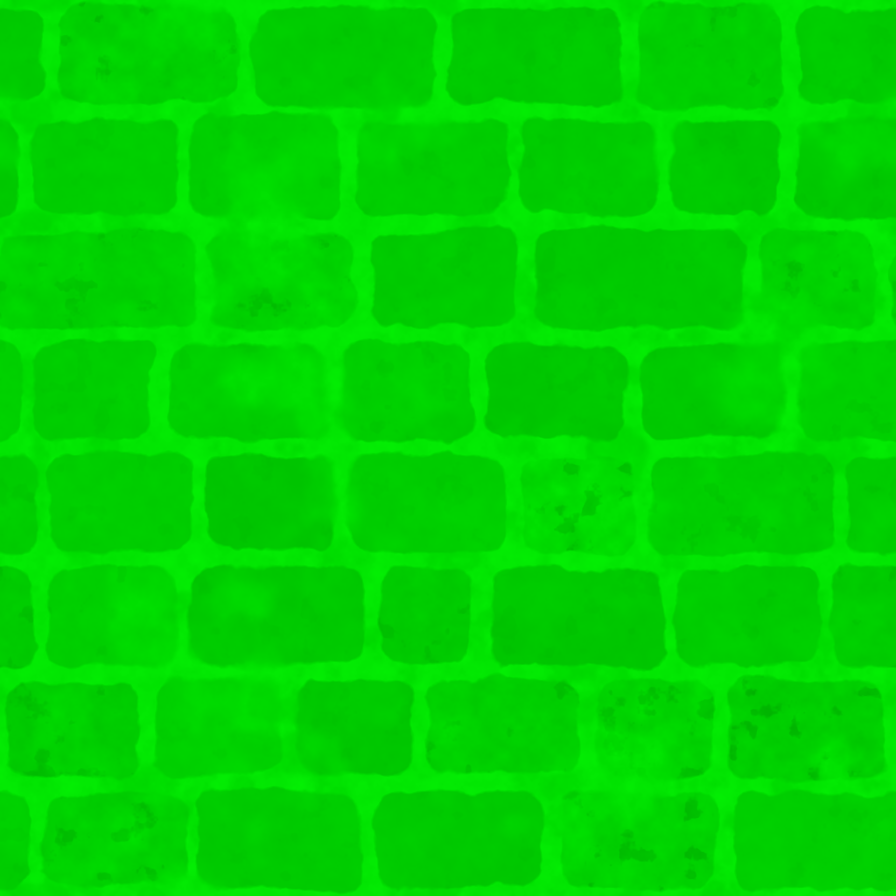
Reproduce this texture procedurally as a WebGL 1 fragment shader.

```glsl
precision highp float;

uniform vec2 u_resolution;

const float ROWS = 8.0;
const float JOINT_JITTER = 0.38;
const float CORNER_RADIUS = 0.021;

float hash(vec2 p) {
  vec3 q = fract(p.xyx * 0.1031);
  q += dot(q, q.yzx + 33.33);
  return fract((q.x + q.y) * q.z);
}

// Value noise that wraps after the given number of cells
float tileNoise(vec2 uv, float period, float seed) {
  vec2 p = uv * period;
  vec2 cell = floor(p);
  vec2 f = p - cell;
  f = f * f * (3.0 - 2.0 * f);
  vec2 a = mod(cell, period) + seed;
  vec2 b = mod(cell + 1.0, period) + seed;
  return mix(mix(hash(a), hash(vec2(b.x, a.y)), f.x),
             mix(hash(vec2(a.x, b.y)), hash(b), f.x), f.y);
}

float fbm(vec2 uv, float period, float seed) {
  float sum = 0.0;
  float amplitude = 0.5;
  for (int i = 0; i < 4; i++) {
    sum += amplitude * tileNoise(uv, period, seed);
    period *= 2.0;
    seed += 17.0;
    amplitude *= 0.5;
  }
  return sum / 0.9375;
}

float rowValue(vec4 lower, vec4 upper, float row) {
  float isUpper = step(3.5, row);
  vec4 chosen = step(abs(vec4(0.0, 1.0, 2.0, 3.0) - row + 4.0 * isUpper), vec4(0.5));
  return dot(mix(lower, upper, isUpper), chosen);
}

// Position of a vertical joint, in brick pitches
float jointAt(float index, float count, float row) {
  float wrapped = mod(index, count);
  return index + JOINT_JITTER * (hash(vec2(wrapped + 3.0, row * 7.0 + 11.0)) - 0.5);
}

float roundedBox(vec2 p, vec2 halfSize, float radius) {
  vec2 q = abs(p) - halfSize + radius;
  return length(max(q, 0.0)) + min(max(q.x, q.y), 0.0) - radius;
}

// Returns signed distance to the brick edge, then the brick's column and row
vec3 brickAt(vec2 p) {
  float rowIndex = floor(p.y * ROWS);
  float row = mod(rowIndex, ROWS);
  float count = rowValue(vec4(5.0, 6.0, 6.0, 6.0), vec4(6.0, 5.0, 6.0, 5.0), row);
  float phase = rowValue(vec4(0.023, -0.01, 0.065, 0.074),
                         vec4(0.04, 0.02, 0.06, 0.075), row);
  float x = (p.x - phase) * count;
  float column = floor(x);
  column -= step(x, jointAt(column, count, row));
  column += step(jointAt(column + 1.0, count, row), x);

  float left = jointAt(column, count, row);
  float right = jointAt(column + 1.0, count, row);
  vec2 id = vec2(mod(column, count), row);
  vec2 gap = 0.0068 + 0.004 * vec2(hash(id + 41.0), hash(id + 67.0));
  vec2 halfSize = vec2((right - left) / count, 1.0 / ROWS) * 0.5 - gap;
  vec2 local = vec2((x - 0.5 * (left + right)) / count,
                    p.y - (rowIndex + 0.5) / ROWS);
  return vec3(roundedBox(local, halfSize, CORNER_RADIUS), id);
}

float brickTone(vec2 uv, vec2 id, float grain) {
  float worn = smoothstep(0.5, 1.0, hash(id + 5.0));
  float patches = smoothstep(0.45, 0.72, fbm(uv, 14.0, 90.0));
  float pits = smoothstep(0.64, 0.76, fbm(uv, 44.0, 130.0));
  float tone = mix(0.782, 0.822, hash(id + 23.0));
  tone = mix(tone, 0.865, worn * (0.4 + 0.5 * patches));
  tone += 0.018 * (patches - 0.4);
  tone -= pits * (0.015 + 0.07 * worn);
  return tone + 0.055 * (grain - 0.5) * (0.6 + worn);
}

float mortarTone(vec2 uv, float grain) {
  float stain = smoothstep(0.52, 0.75, fbm(uv, 24.0, 170.0));
  return 0.91 - 0.045 * stain + 0.07 * (grain - 0.5);
}

void main() {
  vec2 uv = gl_FragCoord.xy / u_resolution;
  float pixel = 1.0 / min(u_resolution.x, u_resolution.y);

  // Uneven courses and ragged brick edges
  vec2 sway = vec2(tileNoise(uv, 9.0, 20.0), tileNoise(uv, 7.0, 50.0)) - 0.5;
  vec3 brick = brickAt(uv + 0.009 * sway);
  float edge = brick.x + 0.015 * (fbm(uv, 36.0, 210.0) - 0.5);

  // Mortar smeared over parts of the wall
  float smear = smoothstep(0.57, 0.76, fbm(uv, 7.0, 250.0));
  float softness = max(0.0022, pixel) + 0.005 * smear;
  float cover = 1.0 - smoothstep(-softness, softness, edge);
  cover *= 1.0 - 0.6 * smear;

  float grain = fbm(uv, 64.0, 290.0);
  float green = mix(mortarTone(uv, grain), brickTone(uv, brick.yz, grain), cover);
  float red = 0.012 * smoothstep(0.86, 0.93, green);
  gl_FragColor = vec4(red, green, red, 1.0);
}
```
